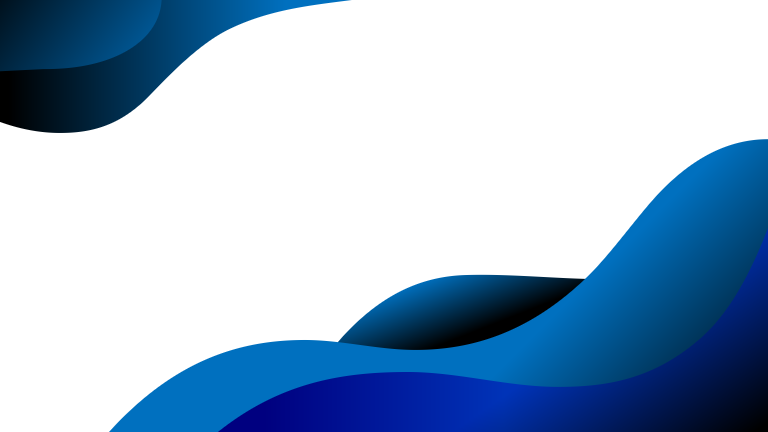
Write a WebGL 1 fragment shader that draws this background.

```glsl
precision highp float;
// Flowing blue waves on white: a dark swell in the top left corner and
// layered ribbons rising to the right. Each edge is a chain of cubic
// Hermite arcs, and each shape is filled with a linear gradient.

uniform vec2 u_resolution;

// Extends an edge from node a to node b, each (x, height, slope).
// Returns (height, slope); keeps the earlier part left of a.
vec2 arc(vec2 before, float x, vec3 a, vec3 b) {
  float w = b.x - a.x, rise = b.y - a.y;
  float t = (x - a.x) / w;
  float m = a.z * w, n = b.z * w;
  float q = 3.0 * rise - 2.0 * m - n;
  float r = m + n - 2.0 * rise;
  vec2 edge = vec2(a.y + t * (m + t * (q + t * r)),
                   (m + t * (2.0 * q + 3.0 * r * t)) / w);
  return x < a.x ? before : edge;
}

// Approximate signed distance below an edge
float below(vec2 edge, float y) {
  return (edge.x - y) / sqrt(1.0 + edge.y * edge.y);
}

float cover(float d) {
  return clamp(d * u_resolution.y / 9.0 + 0.5, 0.0, 1.0);
}

void main() {
  // The canvas spans 16 by 9 units
  vec2 p = gl_FragCoord.xy / u_resolution * vec2(16.0, 9.0);
  vec2 start = vec2(-1.0, 0.0);
  vec3 azure = vec3(0.0, 0.44, 0.75);
  vec3 color = vec3(1.0);

  // Corner swell, black at the left
  vec2 swell = arc(start, p.x, vec3(0.0, 6.46, -0.36), vec3(1.25, 6.23, 0.0));
  swell = arc(swell, p.x, vec3(1.25, 6.23, 0.0), vec3(3.125, 7.02, 1.05));
  swell = arc(swell, p.x, vec3(3.125, 7.02, 1.05), vec3(4.79, 8.4, 0.48));
  swell = arc(swell, p.x, vec3(4.79, 8.4, 0.48), vec3(7.33, 9.0, 0.13));
  vec3 swellColor = azure * clamp(p.x / 5.8 - 0.03, 0.0, 1.0);
  color = mix(color, swellColor, cover(-below(swell, p.y)));

  // Rounded lobe inside the swell: a superellipse with a flat left side
  vec2 lobe = vec2(max(p.x - 0.9, 0.0) / 2.47,
                   max(9.1 - p.y - 0.05 * max(0.9 - p.x, 0.0), 0.0) / 1.54);
  vec2 powers = pow(lobe + 0.0001, vec2(2.2));
  vec2 steep = 2.2 * powers / (lobe + 0.0001) / vec2(2.47, 1.54);
  float lobeDist = (1.0 - powers.x - powers.y) / max(length(steep), 0.1);
  vec3 lobeColor = azure * (0.15 + 0.17 * p.x + 0.12 * (9.0 - p.y));
  color = mix(color, lobeColor, cover(lobeDist));

  // Shaded leaf behind the ribbon
  vec2 leaf = arc(start, p.x, vec3(7.04, 1.875, 1.15), vec3(9.7, 3.27, 0.03));
  leaf = arc(leaf, p.x, vec3(9.7, 3.27, 0.03), vec3(12.19, 3.19, -0.03));
  float leafLight = clamp(1.2 - 0.263 * p.x + 0.669 * p.y, 0.0, 1.0);
  color = mix(color, azure * leafLight, cover(below(leaf, p.y)));

  // Main ribbon, dimmer toward the lower right
  vec2 ribbon = arc(start, p.x, vec3(2.27, 0.0, 1.1), vec3(6.35, 1.917, 0.0));
  ribbon = arc(ribbon, p.x, vec3(6.35, 1.917, 0.0), vec3(8.65, 1.71, 0.0));
  ribbon = arc(ribbon, p.x, vec3(8.65, 1.71, 0.0), vec3(12.19, 3.19, 0.95));
  ribbon = arc(ribbon, p.x, vec3(12.19, 3.19, 0.95), vec3(13.5, 4.72, 1.18));
  ribbon = arc(ribbon, p.x, vec3(13.5, 4.72, 1.18), vec3(16.0, 6.1, 0.0));
  float ribbonLight = clamp(1.0 - 0.15 * (p.x - p.y - 9.1), 0.0, 1.0);
  color = mix(color, azure * ribbonLight, cover(below(ribbon, p.y)));

  // Front wave: navy to royal blue, fading to black in the corner
  vec2 front = arc(start, p.x, vec3(4.54, 0.0, 0.8), vec3(8.5, 1.25, 0.0));
  front = arc(front, p.x, vec3(8.5, 1.25, 0.0), vec3(11.625, 0.94, 0.0));
  front = arc(front, p.x, vec3(11.625, 0.94, 0.0), vec3(14.58, 1.94, 0.87));
  front = arc(front, p.x, vec3(14.58, 1.94, 0.87), vec3(16.0, 4.25, 2.6));
  vec3 frontColor = mix(vec3(0.0, 0.0, 0.5), vec3(0.0, 0.2, 0.72),
                        clamp((p.x - 5.5) / 5.0, 0.0, 1.0));
  frontColor *= clamp((11.0 - 0.7 * p.x + p.y) / 4.4, 0.0, 1.0);
  color = mix(color, frontColor, cover(below(front, p.y)));

  gl_FragColor = vec4(color, 1.0);
}
```
